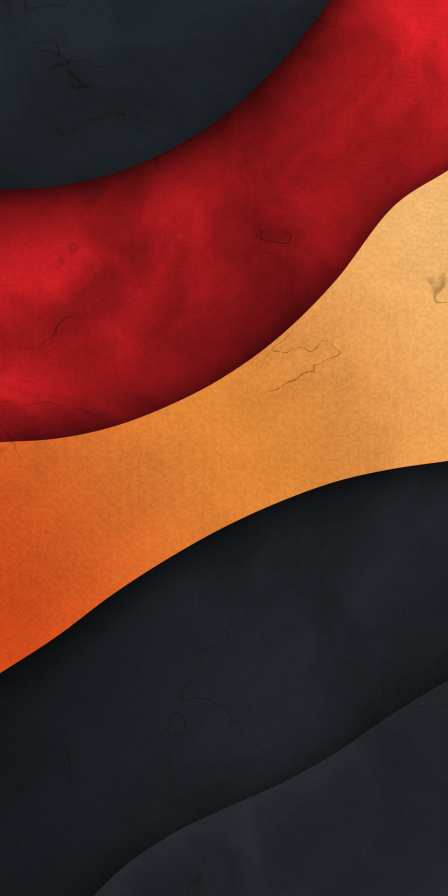
This background is drawn by a Shadertoy shader. Its source:

```glsl
// Layered paper-like waves: charcoal, red, orange and two charcoal sheets.
// Each border is a smooth spline over x; its signed distance gives crisp edges
// and soft contact shadows. Warped noise adds mottling, grain and cracks.

#define MOTTLE_SCALE 4.5
#define MOTTLE_AMOUNT 0.55
#define GRAIN_SCALE 190.0
#define GRAIN_AMOUNT 0.09
#define CRACK_SCALE 3.5
#define CRACK_WIDTH 0.010
#define CRACK_AMOUNT 0.22
#define SHADOW_WIDTH 0.07

const int LAST = 8;

// Border heights at nine evenly spaced x positions, in canvas widths
const float RED_TOP[9] = float[9](1.576, 1.585, 1.612, 1.664, 1.742, 1.859, 2.018, 2.22, 2.47);
const float ORANGE_TOP[9] = float[9](1.013, 1.021, 1.047, 1.094, 1.159, 1.25, 1.375, 1.536, 1.62);
const float SLATE_TOP[9] = float[9](0.497, 0.578, 0.672, 0.753, 0.823, 0.88, 0.925, 0.953, 0.971);
const float BASE_TOP[9] = float[9](-0.3, -0.104, 0.042, 0.133, 0.195, 0.25, 0.32, 0.406, 0.482);

float hash(vec2 p) {
    return fract(sin(dot(p, vec2(127.1, 311.7))) * 43758.5453);
}

float noise(vec2 p) {
    vec2 i = floor(p), f = fract(p);
    f = f * f * (3.0 - 2.0 * f);
    return mix(mix(hash(i), hash(i + vec2(1, 0)), f.x),
               mix(hash(i + vec2(0, 1)), hash(i + vec2(1, 1)), f.x), f.y);
}

float fbm(vec2 p) {
    float sum = 0.0, amp = 0.5;
    for (int i = 0; i < 5; i++) {
        sum += amp * noise(p);
        p = mat2(1.6, 1.2, -1.2, 1.6) * p + 7.3;
        amp *= 0.5;
    }
    return sum;
}

// Catmull-Rom spline with straight continuation at both ends
float spline(float x, float k[9]) {
    float s = x * float(LAST);
    int i = clamp(int(floor(s)), 0, LAST - 1);
    float t = s - float(i);
    float b = k[i], c = k[i + 1];
    float a = i > 0 ? k[max(i - 1, 0)] : 2.0 * b - c;
    float d = i < LAST - 1 ? k[min(i + 2, LAST)] : 2.0 * c - b;
    return b + 0.5 * t * (c - a + t * (2.0 * a - 5.0 * b + 4.0 * c - d
             + t * (3.0 * (b - c) + d - a)));
}

// Signed distance to a border, positive above it
float border(vec2 p, float k[9]) {
    float h = 0.004;
    float slope = (spline(p.x + h, k) - spline(p.x - h, k)) / (2.0 * h);
    return (p.y - spline(p.x, k)) / sqrt(1.0 + slope * slope);
}

// Darkening that fades with distance from a border
float shadow(float d, float strength) {
    return 1.0 - strength * exp(-max(d, 0.0) / SHADOW_WIDTH);
}

// Thin broken contour lines of a warped noise field
float cracks(vec2 p, float warp) {
    vec2 q = p * CRACK_SCALE + warp * 2.0;
    float line = abs(noise(q) + 0.25 * noise(q * 4.0) - 0.62);
    float broken = smoothstep(0.45, 0.7, noise(p * 6.0 + 31.0));
    return broken * (1.0 - smoothstep(0.0, CRACK_WIDTH, line));
}

void mainImage(out vec4 fragColor, in vec2 fragCoord) {
    vec2 p = fragCoord / iResolution.x;
    float aa = 0.75 / iResolution.x;

    float redD = border(p, RED_TOP);
    float orangeD = border(p, ORANGE_TOP);
    float slateD = border(p, SLATE_TOP);
    float baseD = border(p, BASE_TOP);

    // Shared surface texture
    float warp = fbm(p * 3.0 + 11.0);
    float mottle = fbm(p * MOTTLE_SCALE + warp * 2.5) - 0.48;
    float grain = noise(p * GRAIN_SCALE) - 0.5;
    float crack = cracks(p, warp);
    float surface = 1.0 + MOTTLE_AMOUNT * mottle + GRAIN_AMOUNT * grain - CRACK_AMOUNT * crack;

    // Top charcoal sheet
    vec3 top = vec3(0.122, 0.142, 0.160) * shadow(redD, 0.2);

    // Red sheet, brightest at the upper right, shaded along both borders
    float redGlow = smoothstep(0.45, 1.0, p.x) * smoothstep(1.2, 1.9, p.y);
    vec3 red = mix(vec3(0.68, 0.105, 0.12), vec3(0.80, 0.125, 0.14), redGlow);
    vec2 toDim = p - vec2(0.52, 1.45);
    red *= 1.0 - 0.14 * exp(-12.0 * dot(toDim, toDim));
    red *= shadow(-redD, 0.68) * shadow(orangeD, 0.52);
    red *= 1.0 + 0.4 * mottle;

    // Orange sheet, from burnt lower left to sandy upper right
    float warm = clamp(0.55 * p.x + 0.45 * (p.y - 0.5), 0.0, 1.0);
    vec3 orange = mix(vec3(0.80, 0.28, 0.10), vec3(0.88, 0.53, 0.22), smoothstep(0.0, 0.56, warm));
    orange = mix(orange, vec3(0.92, 0.70, 0.43), smoothstep(0.5, 1.05, warm));
    orange /= 1.0 + 0.35 * mottle;

    // Lower charcoal sheets
    vec3 slate = mix(vec3(0.090, 0.104, 0.120), vec3(0.138, 0.153, 0.172), smoothstep(0.0, 0.6, p.x));
    slate *= shadow(-slateD, 0.6) * shadow(baseD, 0.42);
    vec3 base = vec3(0.122, 0.138, 0.155) * (1.0 + 0.15 * exp(min(baseD, 0.0) / 0.05));

    // Stack the sheets from top to bottom
    vec3 color = mix(red, top, smoothstep(-aa, aa, redD));
    color = mix(orange, color, smoothstep(-aa, aa, orangeD));
    color = mix(slate, color, smoothstep(-aa, aa, slateD));
    color = mix(base, color, smoothstep(-aa, aa, baseD));
    fragColor = vec4(clamp(color * surface, 0.0, 1.0), 1.0);
}
```
